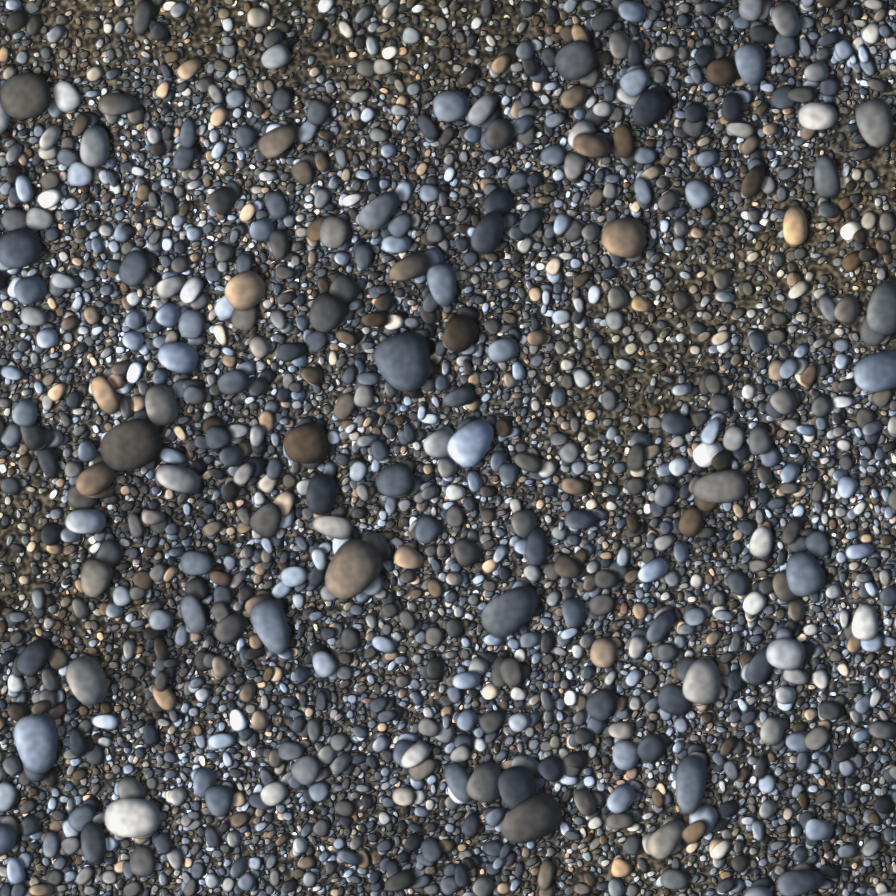
Reproduce this texture procedurally as a WebGL 2 fragment shader.

```glsl
#version 300 es
precision highp float;
// Beach shingle: layered pebbles of many sizes on dark grit under a low sun.

uniform vec2 u_resolution;
out vec4 fragColor;

const int LAYERS = 7;
const float FINEST_CELLS = 125.0;   // cells across the canvas, smallest grains
const float LAYER_RATIO = 0.7;      // cell count factor from layer to layer
const float EDGE_SOFTNESS = 0.0013; // in canvas heights
const float SHADOW_REACH = 0.30;    // in pebble radii
const float SHADOW_DEPTH = 0.72;
const float LEAN = 0.9;             // favoured angle of the long axis
const float LEAN_SPREAD = 2.6;
const vec3 SUN_DIR = vec3(-0.76, -0.22, 0.61);
const vec3 SUN_COLOR = vec3(1.12, 1.06, 0.98);
const vec3 SKY_COLOR = vec3(0.25, 0.29, 0.35);
const vec3 GRIT_DARK = vec3(0.10, 0.10, 0.10);
const vec3 GRIT_LIGHT = vec3(0.40, 0.37, 0.32);
const vec3 SLATE_TINT = vec3(0.90, 1.00, 1.14);
const vec3 GREY_TINT = vec3(1.00, 1.00, 0.99);
const vec3 TAN_TINT = vec3(1.17, 0.98, 0.80);

vec3 hash3(vec2 p) {
    vec3 q = fract(vec3(p.xyx) * vec3(0.1031, 0.1030, 0.0973));
    q += dot(q, q.yxz + 33.33);
    return fract((q.xxy + q.yzz) * q.zyx);
}

float cornerSlope(vec2 cell, vec2 offset) {
    float angle = 6.2832 * hash3(cell + 91.7).x;
    return dot(vec2(cos(angle), sin(angle)), offset);
}

float gradientNoise(vec2 p) {
    vec2 i = floor(p), f = fract(p);
    vec2 w = f * f * f * (f * (f * 6.0 - 15.0) + 10.0);
    vec2 e = vec2(1.0, 0.0);
    float low = mix(cornerSlope(i, f), cornerSlope(i + e, f - e), w.x);
    float high = mix(cornerSlope(i + e.yx, f - e.yx), cornerSlope(i + 1.0, f - 1.0), w.x);
    return mix(low, high, w.y);
}

// Position inside an egg-like outline, scaled so that the rim has radius 1
vec2 pebbleSpace(vec2 p, vec2 axes, float taper) {
    vec2 q = p / axes;
    q.y *= 1.0 + taper * q.x;
    return q;
}

// Slightly boxy radius
float pebbleRadius(vec2 q) {
    vec2 a = pow(abs(q) + 1e-4, vec2(2.4));
    return pow(a.x + a.y, 1.0 / 2.4);
}

// Bare, sandy areas where fewer stones lie
float sparseness(vec2 uv) {
    return smoothstep(0.05, 0.45, gradientNoise(uv * 3.3 + 4.2));
}

vec3 stoneAlbedo(vec3 rnd) {
    float value = mix(0.22, 0.68, rnd.x * rnd.x) + 0.28 * smoothstep(0.88, 1.0, rnd.z);
    vec3 tint = mix(SLATE_TINT, GREY_TINT, smoothstep(0.25, 0.65, rnd.y));
    return value * mix(tint, TAN_TINT, smoothstep(0.74, 0.96, rnd.y));
}

vec3 gritColor(vec2 uv) {
    float grain = gradientNoise(uv * 170.0) + 0.6 * gradientNoise(uv * 80.0);
    return mix(GRIT_DARK, GRIT_LIGHT, smoothstep(-0.5, 0.8, grain));
}

// Paints the shadow and the lit body of the pebble in one cell
void paintPebble(inout vec3 color, vec2 uv, vec2 cell, float cells, float presence, float seed) {
    vec3 place = hash3(cell + seed);
    vec3 form = hash3(cell + seed + 37.3);
    vec3 stone = hash3(cell + seed + 71.9);
    vec2 center = cell + 0.5 + 0.75 * (place.xy - 0.5);
    if (place.z > presence * (1.0 - 0.55 * sparseness(center / cells))) return;

    float angle = LEAN + LEAN_SPREAD * (form.x - 0.5);
    float c = cos(angle), s = sin(angle);
    mat2 turn = mat2(c, -s, s, c);
    float size = mix(0.31, 0.54, form.y);
    vec2 axes = size * vec2(1.0, mix(0.50, 0.92, form.z));
    float taper = 0.5 * (stone.z - 0.5);
    vec2 p = uv * cells - center;

    // Cast shadow, away from the sun
    vec2 shifted = p + SUN_DIR.xy * SHADOW_REACH * size;
    float shade = pebbleRadius(pebbleSpace(turn * shifted, axes, taper));
    color *= 1.0 - SHADOW_DEPTH * (1.0 - smoothstep(0.8, 1.25, shade));

    // Outline
    vec2 q = pebbleSpace(turn * p, axes, taper);
    float r = pebbleRadius(q);
    float soft = max(EDGE_SOFTNESS, 0.8 / u_resolution.y) * cells / axes.y;
    float cover = 1.0 - smoothstep(-soft, soft, r - 1.0);
    if (cover <= 0.0) return;

    // Flattened dome, tilted a little at random
    float rim = min(r, 1.0);
    vec2 slope = (q * rim) * turn + 0.75 * (stone.yx - 0.5);
    vec3 normal = normalize(vec3(slope, 0.25 + sqrt(1.0 - rim * rim)));
    float sun = max(dot(normal, SUN_DIR), 0.0);
    float mottle = 1.0 + 0.22 * gradientNoise(uv * 120.0 + seed);
    vec3 light = SKY_COLOR + SUN_COLOR * 1.3 * sun * sqrt(sun);
    vec3 lit = stoneAlbedo(hash3(cell + seed + 113.1)) * light * mottle;
    color = mix(color, lit * (1.0 - 0.3 * pow(rim, 6.0)), cover);
}

void main() {
    vec2 uv = gl_FragCoord.xy / u_resolution.y;
    vec3 color = gritColor(uv);

    // Fine grains first, large stones on top
    float cells = FINEST_CELLS;
    for (int layer = 0; layer < LAYERS; layer++) {
        float seed = 17.0 * float(layer) + 5.0;
        float presence = pow(1.0 - float(layer) / float(LAYERS), 1.3);
        vec2 home = floor(uv * cells);
        for (int k = 0; k < 9; k++) {
            vec2 cell = home + vec2(k % 3 - 1, k / 3 - 1);
            paintPebble(color, uv, cell, cells, presence, seed);
        }
        cells *= LAYER_RATIO;
    }

    // Broad hollows, sandy warmth and tone
    float hollow = gradientNoise(uv * 2.6 + 8.0) + 0.5 * gradientNoise(uv * 7.0);
    color *= 1.12 + 0.40 * hollow;
    color *= mix(vec3(1.0), vec3(1.03, 0.98, 0.88), sparseness(uv));
    color = 0.045 + 0.95 * pow(max(color, 0.0), vec3(0.88));
    fragColor = vec4(min(color, vec3(0.97)), 1.0);
}
```
